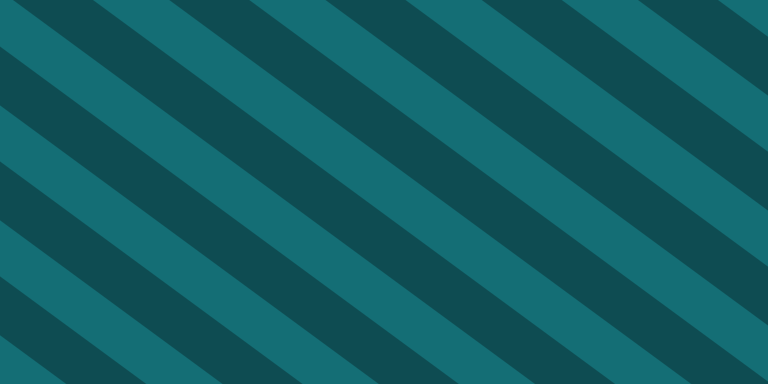
A Shadertoy shader for this pattern:

```glsl
// Diagonal teal stripes falling from upper left to lower right.

// Lengths are in canvas heights, measured across the stripes.
const float STRIPE_ANGLE  = 0.6342;  // slope below the horizontal, radians
const float STRIPE_PERIOD = 0.2411;  // one dark plus one light stripe
const float DARK_WIDTH    = 0.1235;
const float DARK_CENTER   = 0.0818;  // offset from the upper left corner
const vec3  DARK_TEAL     = vec3(0.053, 0.299, 0.322);
const vec3  LIGHT_TEAL    = vec3(0.077, 0.431, 0.459);

// Signed distance to the nearest dark stripe, negative inside it.
float stripeDistance(vec2 p) {
    vec2 normal = vec2(sin(STRIPE_ANGLE), cos(STRIPE_ANGLE));
    float across = dot(p, normal) - DARK_CENTER;
    float local = (fract(across / STRIPE_PERIOD + 0.5) - 0.5) * STRIPE_PERIOD;
    return abs(local) - 0.5 * DARK_WIDTH;
}

void mainImage(out vec4 fragColor, in vec2 fragCoord) {
    // Origin at the upper left corner, y pointing up
    vec2 p = (fragCoord - vec2(0.0, iResolution.y)) / iResolution.y;
    float pixel = 1.0 / iResolution.y;

    // Smooth each edge over about one pixel
    float light = smoothstep(-0.7 * pixel, 0.7 * pixel, stripeDistance(p));
    fragColor = vec4(mix(DARK_TEAL, LIGHT_TEAL, light), 1.0);
}
```
